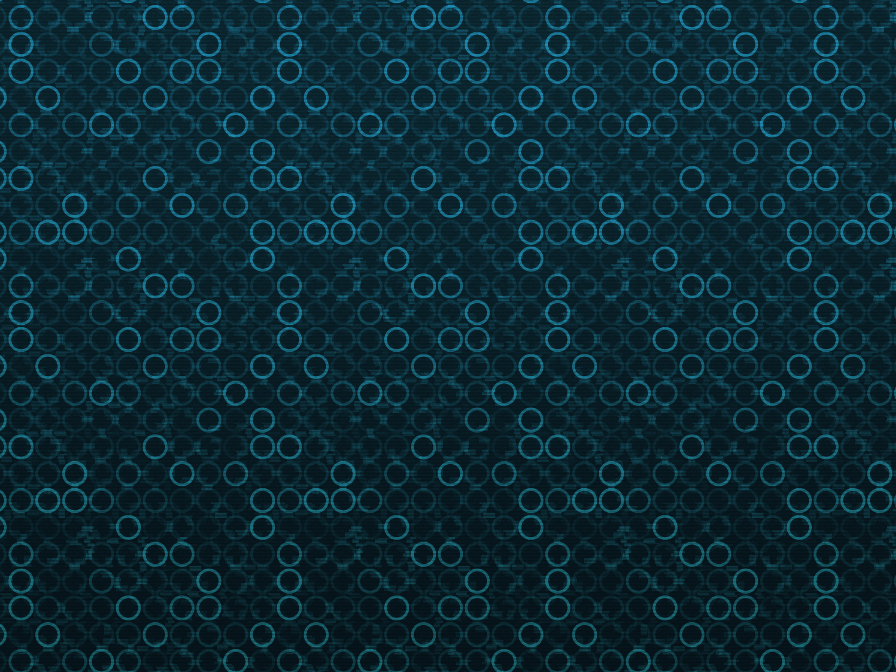
Reproduce this pattern procedurally as a WebGL 1 fragment shader.

```glsl
precision highp float;
// Teal rings and small glitchy blocks on a dark scanlined ground, tiled every 10 by 10 cells.
uniform vec2 u_resolution;

const float ROWS = 25.04;
const float TILE = 10.0;

float hash(vec2 p) {
  vec3 v = fract(vec3(p.xyx) * vec3(0.1031, 0.1030, 0.0973));
  v += dot(v, v.yzx + 33.33);
  return fract((v.x + v.y) * v.z);
}

// Soft-edged coverage of a signed distance, both in cells.
float fill(float d, float px) {
  return 1.0 - smoothstep(-0.5 * px, 0.5 * px, d);
}

float ring(vec2 p, float radius, float halfWidth, float px) {
  return fill(abs(length(p) - radius) - halfWidth, px);
}

float box(vec2 p, vec2 halfSize, float px) {
  vec2 d = abs(p) - halfSize;
  return fill(max(d.x, d.y), px);
}

// One ring per cell, with a brightness that repeats with the tile.
float ringLayer(vec2 q, float seed, float px) {
  vec2 id = floor(q + 0.5);
  float h = hash(mod(id, TILE) + seed);
  float level = 0.10 + 0.32 * h + 0.53 * smoothstep(0.55, 0.85, h);
  return level * ring(q - id, 0.415, 0.052, px);
}

// Translucent blocks on a half-cell lattice, skipping the ring centres.
float blockLayer(vec2 q, float seed, float px) {
  vec2 s = q * 2.0;
  vec2 id = floor(s + 0.5);
  vec2 wrapped = mod(id, 2.0 * TILE);
  float h = hash(wrapped + seed);
  float shape = hash(wrapped + seed + 41.0);
  vec2 halfSize = mix(vec2(0.22, 0.10), vec2(0.12, 0.20), step(0.5, shape));
  vec2 jitter = vec2(shape, fract(shape * 7.0)) * 0.12 - 0.06;
  vec2 parity = mod(id, 2.0);
  float between = min(parity.x + parity.y, 1.0);
  float level = between * smoothstep(0.35, 1.0, h);
  return level * box((s - id) * 0.5 - jitter, halfSize, px);
}

void main() {
  vec2 uv = gl_FragCoord.xy / u_resolution;
  vec2 p = gl_FragCoord.xy / u_resolution.y;
  float px = ROWS / u_resolution.y;
  // Ring centres lie on whole numbers, counted down from the top.
  vec2 q = vec2(p.x, 1.0 - p.y) * ROWS - vec2(0.783, 0.652);

  // Scanlines, and a ragged sideways shift of the blocks on each line.
  float line = p.y * 192.0;
  float scan = sin(6.28318 * line);
  float ragged = (hash(vec2(floor(line), 5.0)) - 0.5) * 0.14;

  // Broad diagonal patches fade the blocks.
  float patches = 0.75 + 0.25 * sin(0.628318 * (q.x + q.y)) * sin(0.628318 * (q.x - q.y));

  float rings = ringLayer(q, 17.0, px);
  float ghosts = ringLayer(q + 0.5, 71.0, px) * 0.13;
  vec2 torn = q + vec2(ragged, 0.0);
  float blocks = (blockLayer(torn, 3.0, px) + 0.7 * blockLayer(torn + 0.25, 29.0, px)) * patches;

  // Ground darkens downward and toward the sides.
  float side = abs(uv.x - 0.5) * 2.0;
  float light = smoothstep(-0.1, 1.0, uv.y) * (1.0 - 0.18 * side * side);
  vec3 ground = mix(vec3(0.022, 0.072, 0.098), vec3(0.042, 0.145, 0.180), light);
  vec3 glow = mix(vec3(0.065, 0.290, 0.300), vec3(0.060, 0.330, 0.430), light);

  float amount = rings * (1.0 + 0.12 * scan) + (ghosts + 0.42 * blocks) * (1.0 + 0.30 * scan);
  vec3 color = ground * (1.0 + 0.10 * scan) + glow * min(amount, 1.15);

  // Fine grain.
  color *= 0.95 + 0.10 * hash(floor(p * 384.0));
  gl_FragColor = vec4(color, 1.0);
}
```
